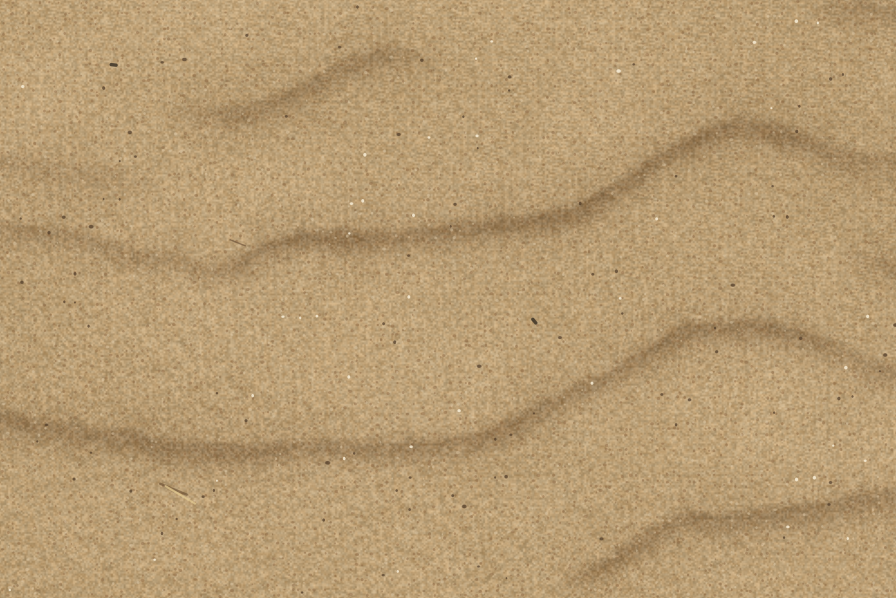
Write a WebGL 1 fragment shader that draws this texture.

```glsl
precision highp float;
uniform vec2 u_resolution;

float hash(vec2 p) {
  return fract(sin(dot(p, vec2(127.1, 311.7))) * 43758.5453);
}

float noise(vec2 p) {
  vec2 i = floor(p), f = fract(p);
  f = f * f * (3.0 - 2.0 * f);
  return mix(mix(hash(i), hash(i + vec2(1, 0)), f.x),
             mix(hash(i + vec2(0, 1)), hash(i + vec2(1, 1)), f.x), f.y);
}

float rise(float a, float b, float x) { return smoothstep(a, b, x); }

// Shadow of a ripple: crisp upper edge, long fade below
float ripple(float d) {
  float width = d > 0.0 ? 0.013 : 0.027;
  return exp(-d * d / (width * width)) + 0.22 * exp(-d * d / 0.005);
}

// Coverage of scattered round grains, one candidate per cell
float grains(vec2 p, float cells, float chance, float radius, float seed) {
  vec2 q = p * cells, id = floor(q);
  vec2 spot = 0.25 + 0.5 * vec2(hash(id + seed), hash(id + seed + 17.3));
  vec2 d = (fract(q) - spot) / cells;
  d.x *= 0.7 + 0.6 * hash(id + seed + 5.1);
  float size = radius * (0.6 + 0.6 * hash(id + seed + 9.7));
  float soft = 0.7 / u_resolution.y;
  return step(hash(id + seed + 31.9), chance) * (1.0 - smoothstep(size - soft, size + soft, length(d)));
}

// Coverage of a thin straight fibre
float fibre(vec2 p, vec2 a, vec2 b, float radius) {
  vec2 ab = b - a;
  float t = clamp(dot(p - a, ab) / dot(ab, ab), 0.0, 1.0);
  float soft = 0.7 / u_resolution.y;
  return 1.0 - smoothstep(radius - soft, radius + soft, length(p - a - t * ab));
}

float rippleShade(vec2 p) {
  float x = p.x;
  float y = p.y + 0.016 * (noise(p * vec2(14.0, 9.0)) - 0.5) + 0.008 * (noise(p * 60.0) - 0.5);
  float middle = 0.62 - 0.065 * rise(0.0, 0.36, x) + 0.05 * rise(0.36, 0.52, x)
    + 0.025 * rise(0.5, 0.95, x) + 0.165 * rise(0.9, 1.25, x) - 0.06 * rise(1.23, 1.45, x);
  float lower = 0.293 - 0.043 * rise(0.0, 0.4, x) + 0.215 * rise(0.7, 1.26, x)
    - 0.09 * rise(1.24, 1.52, x);
  float bottom = 0.02 + 0.115 * rise(0.9, 1.18, x) + 0.04 * rise(1.2, 1.55, x);
  float top = 0.812 + 0.1 * rise(0.36, 0.7, x);
  float shade = ripple(y - middle) * (0.55 + 0.4 * rise(0.3, 0.5, x) - 0.35 * rise(1.28, 1.45, x));
  shade += ripple(y - lower) * (0.85 - 0.25 * rise(1.28, 1.45, x));
  shade += ripple(y - bottom) * 0.8 * rise(0.9, 1.03, x);
  shade += ripple(y - top) * 0.75 * rise(0.24, 0.42, x) * (1.0 - rise(0.6, 0.78, x));
  shade += ripple(y - 0.735 + 0.17 * x) * 0.35 * (1.0 - rise(0.15, 0.32, x));
  shade += ripple(y - 0.565) * 0.6 * rise(1.38, 1.5, x);
  shade += ripple(y - 0.985) * 0.6 * rise(1.32, 1.45, x);
  return shade * (0.85 + 0.3 * noise(p * 25.0));
}

void main() {
  vec2 p = gl_FragCoord.xy / u_resolution.y;

  // Sand with broad uneven light
  vec3 color = vec3(0.742, 0.632, 0.468);
  color += 0.03 * (noise(p * vec2(3.0, 6.0)) - 0.5) + 0.02 * (noise(p * vec2(16.0, 28.0)) - 0.5);
  color *= 1.0 - vec3(0.17, 0.20, 0.235) * rippleShade(p);

  // Fine grain, brightness then hue
  float fine = noise(p * 331.0) - 0.5;
  float coarse = noise(p * 187.0 + 40.0) - 0.5;
  color += 0.13 * fine + 0.085 * coarse;
  color += vec3(0.03, -0.005, -0.035) * (noise(p * 230.0 + 90.0) - 0.5);

  // Brown, dark and pale grains
  color = mix(color, vec3(0.54, 0.39, 0.25), 0.45 * grains(p, 115.0, 0.22, 0.0022, 3.0));
  color = mix(color, vec3(0.30, 0.22, 0.15), 0.7 * grains(p, 43.0, 0.025, 0.0026, 11.0));
  color = mix(color, vec3(0.86, 0.78, 0.65), 0.5 * grains(p, 97.0, 0.07, 0.0021, 23.0));
  color = mix(color, vec3(0.97, 0.93, 0.84), 0.85 * grains(p, 37.0, 0.018, 0.0026, 47.0));

  // Straw with its shadow, and dark flecks
  color = mix(color, vec3(0.40, 0.29, 0.18), 0.6 * fibre(p, vec2(0.268, 0.191), vec2(0.312, 0.173), 0.002));
  color = mix(color, vec3(0.88, 0.78, 0.56), 0.8 * fibre(p, vec2(0.277, 0.187), vec2(0.326, 0.158), 0.0017));
  color = mix(color, vec3(0.38, 0.28, 0.19), 0.6 * fibre(p, vec2(0.385, 0.599), vec2(0.41, 0.589), 0.0012));
  float flecks = fibre(p, vec2(0.186, 0.892), vec2(0.194, 0.891), 0.0028)
    + fibre(p, vec2(0.891, 0.466), vec2(0.896, 0.460), 0.0028);
  color = mix(color, vec3(0.20, 0.17, 0.13), 0.8 * min(flecks, 1.0));

  gl_FragColor = vec4(clamp(color, 0.0, 1.0), 1.0);
}
```
